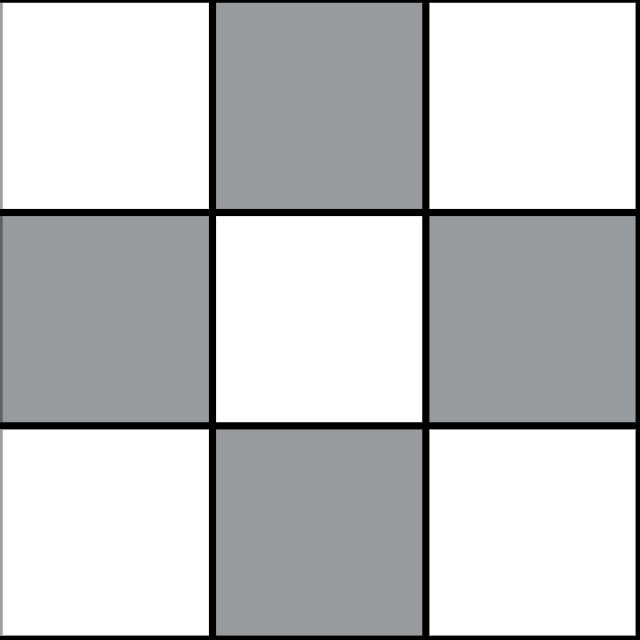
Reproduce this pattern procedurally as a WebGL 1 fragment shader.

```glsl
precision highp float;
// Three by three checkerboard of white and grey squares with black grid lines.

uniform vec2 u_resolution;

const float CELLS = 3.0;
const float LINE_HALF_WIDTH = 0.0056;
const vec2 GRID_SHIFT = vec2(-0.0013, 0.0013);
const float LEFT_LINE_OPACITY = 0.38;

const vec3 WHITE = vec3(1.0);
const vec3 GREY = vec3(0.592, 0.608, 0.618);
const vec3 BLACK = vec3(0.0);

// Distance to the nearest grid line on each axis, in canvas units.
vec2 gridDistance(vec2 grid, float cells) {
  return abs(grid - floor(grid + 0.5)) / cells;
}

// Antialiased coverage of a line with the given half width.
float lineMask(float dist, float halfWidth, float pixel) {
  return clamp((halfWidth - dist) / pixel + 0.5, 0.0, 1.0);
}

// Alternating fill: cells with an even index sum are light.
vec3 checker(vec2 grid, vec3 light, vec3 dark) {
  vec2 cell = floor(grid);
  return mix(light, dark, mod(cell.x + cell.y, 2.0));
}

void main() {
  vec2 uv = gl_FragCoord.xy / u_resolution;
  float pixel = 1.0 / min(u_resolution.x, u_resolution.y);
  vec2 grid = (uv - GRID_SHIFT) * CELLS;
  vec2 dist = gridDistance(grid, CELLS);

  // The line on the left border is translucent, all others are solid.
  float opacity = mix(LEFT_LINE_OPACITY, 1.0, step(0.5, grid.x));
  float vertical = lineMask(dist.x, LINE_HALF_WIDTH, pixel) * opacity;
  float horizontal = lineMask(dist.y, LINE_HALF_WIDTH, pixel);

  vec3 color = checker(grid, WHITE, GREY);
  color = mix(color, BLACK, max(vertical, horizontal));
  gl_FragColor = vec4(color, 1.0);
}
```
